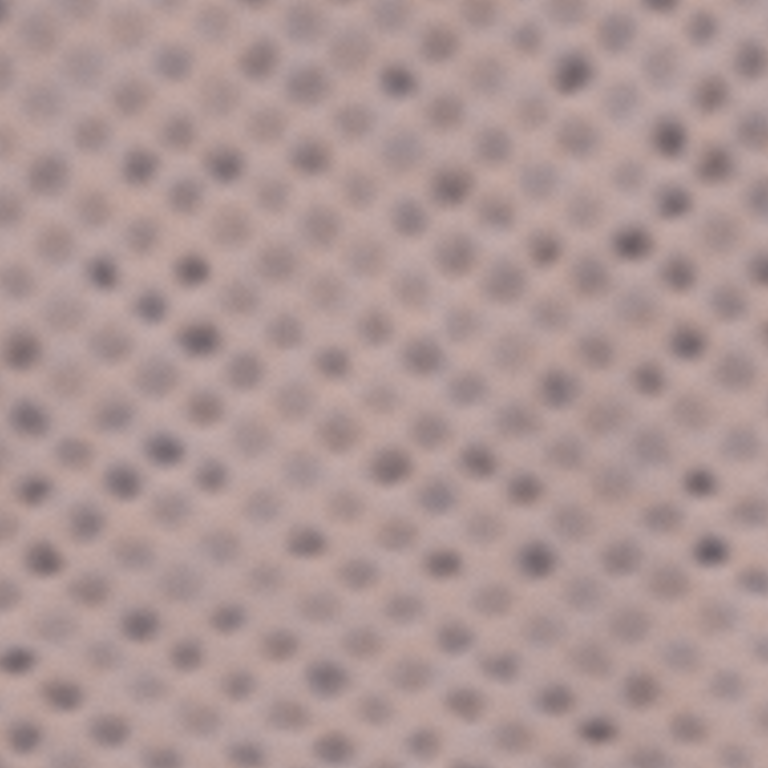
Reproduce this texture procedurally as a three.js fragment shader.

```glsl
// Soft dark pits in a pale pink skin, packed as a slightly tilted honeycomb.
// A skewed two-column lattice is searched for nearby pits; each adds a blurred
// body, a core of random depth and a pale lip, over mottled, grainy colour.

#define COLUMN_STEP vec2(0.1150, 0.0074)
#define ROW_STEP vec2(-0.0093, 0.0900)
#define LATTICE_ORIGIN vec2(0.434, 0.525)
#define COLUMN_BEND 0.0385
#define JITTER 0.007
#define BODY_RADIUS 0.0285
#define CORE_RADIUS 0.0185
#define CORE_DEPTH 0.85
#define LIP_GAIN 0.038
#define GRAIN 0.022

varying vec2 vUv;

const vec3 WALL = vec3(0.732, 0.636, 0.620);
const vec3 PIT = vec3(0.590, 0.512, 0.515);
const vec3 CORE = vec3(0.375, 0.325, 0.350);
const vec3 MAUVE_SHIFT = vec3(-0.016, 0.002, 0.020);

float hash(vec2 p) {
  return fract(sin(dot(p, vec2(127.1, 311.7))) * 43758.547);
}

float noise(vec2 p) {
  vec2 i = floor(p);
  vec2 f = fract(p);
  f = f * f * (3.0 - 2.0 * f);
  float low = mix(hash(i), hash(i + vec2(1.0, 0.0)), f.x);
  float high = mix(hash(i + vec2(0.0, 1.0)), hash(i + 1.0), f.x);
  return mix(low, high, f.y);
}

float cross2(vec2 a, vec2 b) {
  return a.x * b.y - a.y * b.x;
}

// Canvas position to (column, row) coordinates, with the columns gently bowed.
vec2 toLattice(vec2 p) {
  p -= LATTICE_ORIGIN;
  p.x -= COLUMN_BEND * p.y * p.y;
  return vec2(cross2(p, ROW_STEP), cross2(COLUMN_STEP, p))
       / cross2(COLUMN_STEP, ROW_STEP);
}

// Summed coverage of nearby pits: x = body, y = core, z = pale lip.
vec3 pits(vec2 uv) {
  vec2 q = toLattice(uv);
  float nearColumn = floor(2.0 * q.x + 0.5);
  float squash = mix(1.22, 1.0, smoothstep(0.1, 0.75, uv.y));
  vec3 sum = vec3(0.0);

  for (int i = -1; i <= 1; i++) {
    float column = nearColumn + float(i);
    float stagger = 0.5 * mod(column, 2.0);
    float nearRow = floor(q.y - stagger + 0.5);

    for (int j = -1; j <= 1; j++) {
      vec2 id = vec2(column, nearRow + float(j));
      vec2 offset = q - vec2(0.5 * column, id.y + stagger);
      vec2 d = COLUMN_STEP * offset.x + ROW_STEP * offset.y;
      d -= JITTER * (vec2(hash(id + 3.7), hash(id + 9.2)) - 0.5);
      d.y *= squash;

      float depth = hash(id + 21.3);
      float size = mix(0.9, 1.1, hash(id + 14.6));
      float body = length(d) / (BODY_RADIUS * size);
      float core = length(d - vec2(0.002, -0.003)) / (CORE_RADIUS * size);
      float lip = length((d - vec2(0.004, -0.037)) * vec2(0.65, 1.0)) / 0.015;

      sum.x += mix(0.5, 1.0, depth) * exp(-body * body * body);
      sum.y += mix(0.08, 1.0, depth * depth * depth) * exp(-core * core);
      sum.z += mix(0.3, 1.0, depth) * exp(-lip * lip);
    }
  }
  return sum;
}

void main() {
  // Uneven blur: bend the lookup so that the pits are not perfectly round.
  vec2 wobble = vec2(noise(vUv * 34.0), noise(vUv * 34.0 + 57.0)) - 0.5;
  vec3 pit = pits(vUv + 0.008 * wobble);

  // Pits are paler toward the upper left.
  float strength = mix(0.72, 1.0, smoothstep(-0.5, 0.5, vUv.x - vUv.y + 0.15));
  vec3 color = mix(WALL, PIT, min(pit.x, 1.0) * mix(0.85, 1.0, strength));
  color = mix(color, CORE, min(pit.y * CORE_DEPTH * strength, 1.0));
  color += LIP_GAIN * pit.z * (1.0 - min(pit.x, 1.0)) * strength;

  // Broad shade, pink to mauve mottling and fine grain.
  float mottle = 0.6 * noise(vUv * 26.0 + 11.0) + 0.4 * noise(vUv * 63.0);
  color += MAUVE_SHIFT * (2.0 * mottle - 0.8);
  color += 0.03 * (noise(vUv * 5.0 + 31.0) - 0.6);
  color += GRAIN * (noise(vUv * 190.0) - 0.5);
  color += 0.5 * GRAIN * (noise(vUv * 90.0 + 5.0) - 0.5);

  gl_FragColor = vec4(color, 1.0);
}
```
